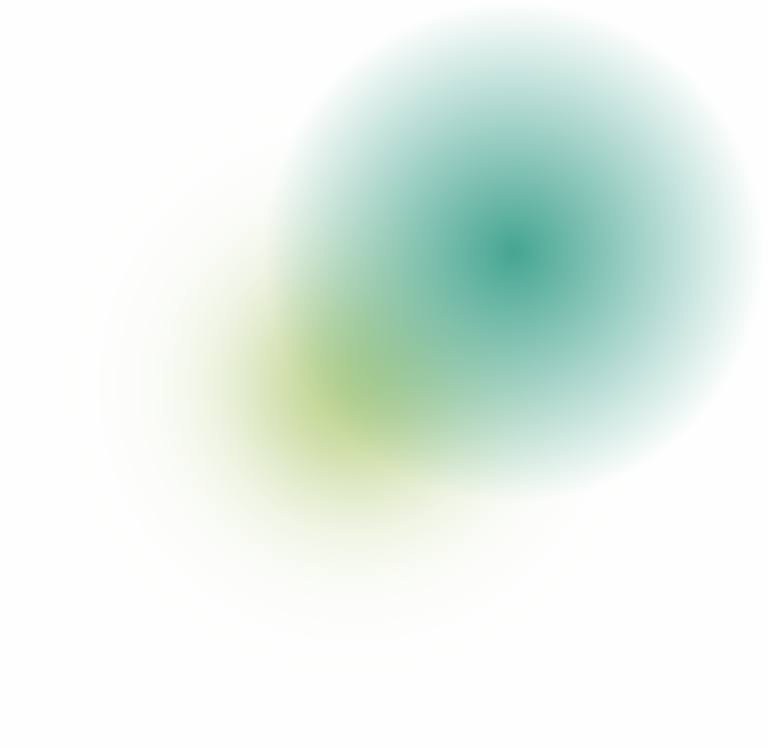
Reproduce this background procedurally as a WebGL 1 fragment shader.

```glsl
precision highp float;

uniform vec2 u_resolution;

const vec3 PAPER = vec3(0.996, 0.998, 0.996);
const vec3 LEAF = vec3(0.755, 0.832, 0.565);
const vec3 TEAL = vec3(0.270, 0.645, 0.570);

// Soft bell-shaped glow, 1 at its centre
float bellGlow(vec2 p, vec2 center, float spread) {
    vec2 d = (p - center) / spread;
    return exp(-0.5 * dot(d, d));
}

// Disc fading evenly from its centre to its rim
float coneGlow(vec2 p, vec2 center, float radius) {
    return clamp(1.0 - length(p - center) / radius, 0.0, 1.0);
}

void main() {
    // Canvas heights, with the origin at the lower left
    vec2 p = gl_FragCoord.xy / u_resolution.y;
    float aspect = u_resolution.x / u_resolution.y;

    vec2 leafCenter = vec2(0.462 * aspect, 0.485);
    vec2 tealCenter = vec2(0.669 * aspect, 0.663);

    // Green haze beneath the teal disc
    vec3 color = mix(PAPER, LEAF, bellGlow(p, leafCenter, 0.1165));
    color = mix(color, TEAL, coneGlow(p, tealCenter, 0.336));

    gl_FragColor = vec4(color, 1.0);
}
```
